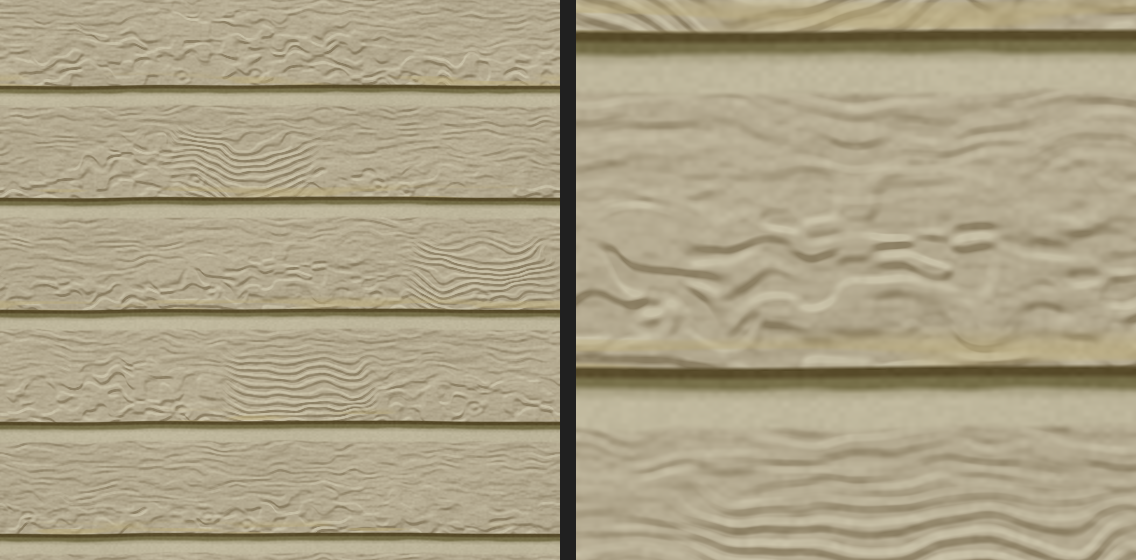
Left, the full canvas; right, a detail of the centre.
Reproduce this texture procedurally as a three.js fragment shader.

```glsl
// Five painted horizontal siding boards with embossed wood grain and shadowed grooves.
varying vec2 vUv;

const float BOARDS = 5.0;
const float GROOVE_OFFSET = 0.771;
const float BEVEL_END = 0.175;

const vec3 PAINT = vec3(0.70, 0.66, 0.56);
const vec3 PAINT_LIGHT = vec3(0.78, 0.75, 0.65);
const vec3 PAINT_SHADE = vec3(0.53, 0.48, 0.37);
const vec3 BEVEL = vec3(0.745, 0.715, 0.61);
const vec3 WARM_STREAK = vec3(0.73, 0.67, 0.48);
const vec3 OLIVE = vec3(0.46, 0.43, 0.28);
const vec3 GROOVE = vec3(0.34, 0.29, 0.16);

float hash(vec2 p) {
  vec3 q = fract(vec3(p.xyx) * 0.1031);
  q += dot(q, q.yzx + 33.33);
  return fract((q.x + q.y) * q.z);
}

// Value noise that wraps across after a whole number of cells.
float noise(vec2 p, float period, float seed) {
  vec2 i = floor(p);
  vec2 f = p - i;
  f = f * f * (3.0 - 2.0 * f);
  float x0 = mod(i.x, period);
  float x1 = mod(i.x + 1.0, period);
  float y = i.y + seed * 57.0;
  float lower = mix(hash(vec2(x0, y)), hash(vec2(x1, y)), f.x);
  float upper = mix(hash(vec2(x0, y + 1.0)), hash(vec2(x1, y + 1.0)), f.x);
  return mix(lower, upper, f.y);
}

float grain(vec2 p, vec2 cells, float seed) {
  return noise(p * cells, cells.x, seed);
}

// Shortest signed distance across the wrapping canvas.
float wrapped(float d) {
  return fract(d + 0.5) - 0.5;
}

// Arched growth rings around a centre on the board.
float arches(vec2 p, float centre, float warp) {
  float dx = wrapped(p.x - centre);
  float ring = p.y * 15.0 + dx * dx * 130.0 + warp * 2.6;
  return smoothstep(-0.3, 0.8, cos(6.28318 * ring));
}

// Small curled knots near the lower edge.
float knots(vec2 p, float row) {
  float h = 0.0;
  for (int k = 0; k < 3; k++) {
    vec2 id = vec2(row + 3.0, float(k) + 11.0);
    float dx = wrapped(p.x - hash(id)) * BOARDS;
    float dy = p.y - mix(0.82, 0.95, hash(id + 20.0));
    float r = length(vec2(dx, dy * 1.3));
    h += cos(r * 75.0 + dx * 9.0) * smoothstep(0.13, 0.05, r);
  }
  return h;
}

// Height of the pressed wood surface; p.y runs down one board.
float relief(vec2 p, float row) {
  float warp = grain(p, vec2(14.0, 5.0), row + 10.0) - 0.5;
  float ripple = grain(p, vec2(38.0, 9.0), row + 16.0) - 0.5;
  vec2 bent = p + vec2(0.0, warp * 0.10 + ripple * 0.05);
  float fine = smoothstep(0.2, 0.8, grain(bent, vec2(26.0, 38.0), row + 22.0));
  float fibre = grain(p, vec2(90.0, 48.0), row + 28.0);
  float torn = grain(bent + vec2(0.0, ripple * 0.07), vec2(44.0, 21.0), row + 34.0);
  torn = smoothstep(0.3, 0.7, torn);
  float patches = grain(p, vec2(5.0, 2.0), row + 40.0);
  float rough = smoothstep(0.45, 0.7, p.y * 0.65 + patches * 0.45 - 0.05);
  float h = mix(fine * 0.42, torn * 0.85, rough) + fibre * 0.24;

  // Three of the boards carry an arched figure.
  float centre = 0.43 + 0.37 * mod(row, 2.0) + 0.05 * row;
  float reach = abs(wrapped(p.x - centre)) + warp * 0.05;
  float figure = smoothstep(0.15, 0.09, reach) * step(row, 2.5);
  figure *= smoothstep(0.3, 0.5, p.y);
  h = mix(h, arches(p, centre, warp + ripple * 0.3) * 0.7 + fibre * 0.2, figure * 0.85);
  return h + knots(p, row) * 0.3;
}

// Dark lip, olive shadow and pale bevel at the top of each board.
vec3 addGroove(vec3 wood, float depth, float wobble) {
  float edge = BEVEL_END + wobble * 0.025;
  vec3 c = mix(BEVEL, wood, smoothstep(edge - 0.015, edge + 0.015, depth));
  c = mix(mix(OLIVE, c, 0.72), c, smoothstep(0.06, 0.10, depth));
  c = mix(OLIVE, c, smoothstep(0.045, 0.072, depth + wobble * 0.012));
  c = mix(GROOVE, c, smoothstep(0.012, 0.034, depth));
  return mix(c, GROOVE, smoothstep(0.984, 1.0, depth));
}

void main() {
  // Board index and position down the board.
  float sway = (grain(vec2(vUv.x, 0.0), vec2(7.0, 1.0), 3.0) - 0.5) * 0.016;
  float t = (1.0 - vUv.y) * BOARDS - GROOVE_OFFSET + sway;
  float row = mod(floor(t), BOARDS);
  vec2 p = vec2(vUv.x, fract(t));

  // Light from above on the grain.
  vec2 stepDown = vec2(0.0006, 0.011);
  float shade = relief(p + stepDown, row) - relief(p - stepDown, row);
  float tone = grain(p, vec2(6.0, 3.0), row + 46.0) - 0.5;
  float speckle = grain(p, vec2(240.0, 60.0), row + 52.0) - 0.5;
  vec3 wood = mix(PAINT, PAINT_LIGHT, clamp(shade * 1.5, 0.0, 1.0));
  wood = mix(wood, PAINT_SHADE, clamp(-shade * 1.4, 0.0, 0.9));

  // Worn yellowish streaks along the lower edge.
  float streak = smoothstep(0.55, 0.8, grain(p, vec2(9.0, 26.0), row + 58.0));
  wood = mix(wood, WARM_STREAK, streak * smoothstep(0.86, 0.95, p.y) * 0.6);

  float wobble = grain(p, vec2(30.0, 4.0), row + 64.0) - 0.5;
  vec3 color = addGroove(wood, p.y, wobble) + tone * 0.025 + speckle * 0.03;
  gl_FragColor = vec4(color, 1.0);
}
```
